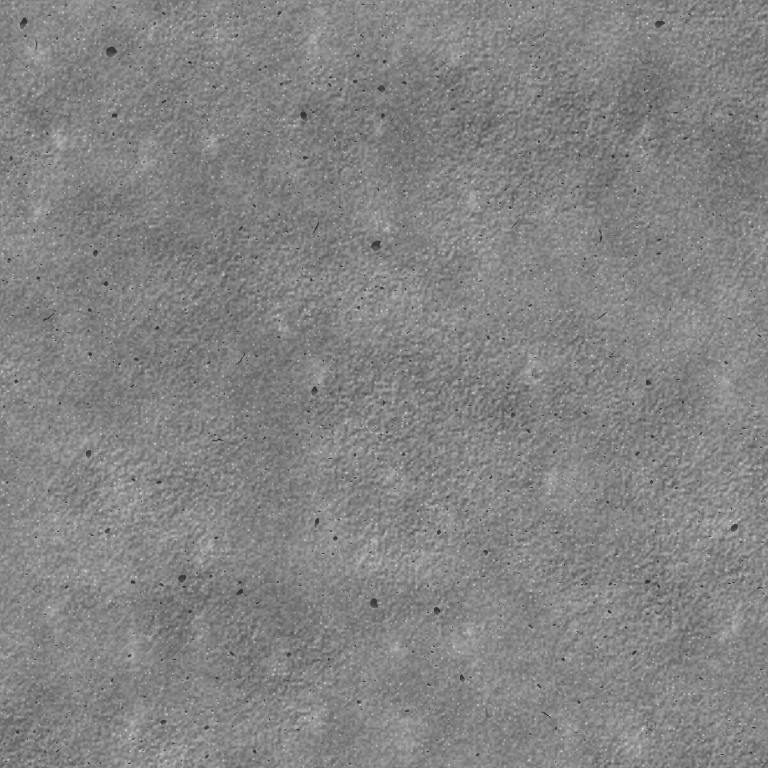
A three.js fragment shader for this texture:

```glsl
// Weathered grey concrete: sandy grain, pale blooms, small air pits and hairline scratches.
varying vec2 vUv;

float hash(vec2 p) {
  vec3 q = fract(vec3(p.xyx) * 0.1031);
  q += dot(q, q.yzx + 33.33);
  return fract((q.x + q.y) * q.z);
}

vec2 hash2(vec2 p) {
  return vec2(hash(p + 17.3), hash(p + 61.7));
}

float noise(vec2 p) {
  vec2 i = floor(p), f = fract(p);
  f = f * f * (3.0 - 2.0 * f);
  return mix(mix(hash(i), hash(i + vec2(1.0, 0.0)), f.x),
             mix(hash(i + vec2(0.0, 1.0)), hash(i + 1.0), f.x), f.y);
}

float fbm(vec2 p) {
  float sum = 0.0, amplitude = 0.5;
  for (int i = 0; i < 5; i++) {
    sum += amplitude * noise(p);
    p = mat2(1.6, 1.2, -1.2, 1.6) * p + 7.1;
    amplitude *= 0.5;
  }
  return sum;
}

vec2 rotate(vec2 p, float angle) {
  float c = cos(angle), s = sin(angle);
  return vec2(c * p.x - s * p.y, s * p.x + c * p.y);
}

// Offset from the jittered centre of this cell, in canvas units
vec2 scatter(vec2 p, float cells, vec2 id) {
  return (fract(p * cells) - 0.5 - 0.5 * (hash2(id) - 0.5)) / cells;
}

// x: dark hollow, y: lit lower rim
vec2 pit(vec2 p, float cells, float chance, float radius) {
  vec2 id = floor(p * cells);
  float present = step(hash(id + cells), chance);
  float r = radius * mix(0.5, 1.25, hash(id + 5.0));
  vec2 o = scatter(p, cells, id);
  vec2 q = rotate(o, 3.0 * hash(id + 9.0));
  q.y *= mix(1.0, 1.9, hash(id + 13.0));
  float d = length(q) - r;
  float hollow = 1.0 - smoothstep(-0.0011, 0.0009, d);
  hollow *= mix(0.5, 1.0, smoothstep(-0.7, 0.3, o.y / r));
  float rim = exp(-pow(d / 0.0014, 2.0)) * smoothstep(0.1, -0.9, o.y / r);
  return present * vec2(hollow, rim);
}

// Faint outlines of shallow, filled pits
float ring(vec2 p) {
  vec2 id = floor(p * 10.0);
  vec2 o = scatter(p, 10.0, id + 40.0);
  float d = abs(length(o * vec2(1.0, 0.8)) - mix(0.004, 0.007, hash(id + 3.0)));
  return step(hash(id + 81.0), 0.2) * (1.0 - smoothstep(0.0, 0.0016, d))
       * smoothstep(0.3, 0.6, noise(p * 160.0));
}

// Short curved hairlines
float scratch(vec2 p) {
  vec2 id = floor(p * 8.0);
  vec2 o = rotate(scatter(p, 8.0, id + 23.0), 3.1 * hash(id + 2.0));
  float d = abs(o.y + 18.0 * o.x * o.x);
  float reach = 1.0 - smoothstep(0.004, 0.012, abs(o.x));
  return step(hash(id + 52.0), 0.18) * reach * (1.0 - smoothstep(0.0003, 0.0015, d));
}

// Pale mineral blooms, slightly taller than wide
float bloom(vec2 p) {
  vec2 id = floor(p * 9.0);
  vec2 o = rotate(scatter(p, 9.0, id + 70.0), 0.6 * (hash(id) - 0.5));
  float d = length(o * vec2(1.5, 0.8)) / mix(0.012, 0.024, hash(id + 6.0));
  return step(hash(id + 34.0), 0.55) * exp(-d * d);
}

// Bright single sand grains
float sparkle(vec2 p) {
  vec2 id = floor(p * 150.0);
  float r = mix(0.0006, 0.0015, hash(id + 4.0));
  float d = length(scatter(p, 150.0, id)) - r;
  return step(hash(id + 8.0), 0.2) * (1.0 - smoothstep(-0.0007, 0.0007, d));
}

void main() {
  vec2 p = vUv;
  vec2 wobble = vec2(noise(p * 210.0), noise(p * 210.0 + 90.0)) - 0.5;
  vec2 rough = p + 0.003 * wobble;

  // Broad stains and cloudy mottling
  float grey = 0.508 + 0.12 * (fbm(p * vec2(4.0, 6.0)) - 0.48);
  grey += 0.13 * (fbm(p * 19.0 + 31.0) - 0.48);

  // Sand relief lit from the upper left
  vec2 toLight = vec2(-0.0018, 0.0024);
  float relief = noise(p * 230.0) - noise((p + toLight) * 230.0);
  relief += 0.6 * (noise(p * 120.0 + 50.0) - noise((p + toLight) * 120.0 + 50.0));
  float coarseness = mix(0.07, 0.17, smoothstep(0.3, 0.7, fbm(p * 8.0 + 12.0)));
  grey += coarseness * relief + 0.13 * (noise(p * 330.0 + 8.0) - 0.5);

  vec2 drift = vec2(fbm(p * 30.0), fbm(p * 30.0 + 44.0)) - 0.48;
  float pale = bloom(p + 0.04 * drift);
  grey += pale * (0.03 + 0.1 * smoothstep(0.35, 0.7, fbm(p * 70.0)));
  grey += 0.16 * sparkle(p);

  // Air pits from large to pinhole, denser in some areas
  float density = smoothstep(0.3, 0.65, fbm(p * 5.0 + 20.0));
  vec2 holes = pit(rough, 11.0, 0.17, 0.0062);
  holes = max(holes, pit(rough, 31.0, 0.1 + 0.22 * density, 0.0027));
  holes = max(holes, pit(rough, 73.0, 0.08 + 0.2 * density, 0.0014));
  grey += 0.1 * holes.y - 0.12 * ring(rough) - 0.24 * scratch(rough);
  grey = mix(grey, 0.15 + 0.08 * noise(p * 260.0), 0.9 * holes.x);

  gl_FragColor = vec4(vec3(clamp(grey, 0.0, 1.0)), 1.0);
}
```
